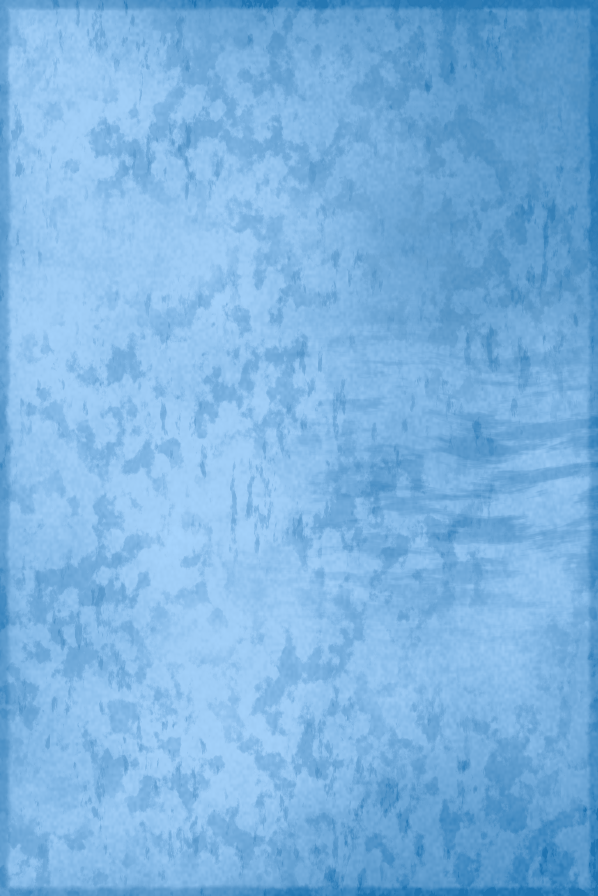
A Shadertoy shader for this texture:

```glsl
const vec3 PALETTE[6] = vec3[6](
    vec3(0.18, 0.51, 0.75), vec3(0.30, 0.59, 0.81), vec3(0.40, 0.65, 0.85),
    vec3(0.48, 0.71, 0.90), vec3(0.55, 0.76, 0.94), vec3(0.62, 0.80, 0.96));
const vec3 GREY_BLUE = vec3(0.37, 0.59, 0.76);
const float BASE_TONE = 0.97;
const float CLOUD_CONTRAST = 0.55;
const float FLAKE_DEPTH = 0.24;
const float FLECK_DEPTH = 0.26;
const float STREAK_DEPTH = 0.34;
const float GRAIN_DEPTH = 0.20;
const float BORDER_WIDTH = 0.013;
const float BORDER_DEPTH = 0.30;

float hash(vec2 cell) {
    vec3 p = fract(cell.xyx * 0.1031);
    p += dot(p, p.yzx + 33.33);
    return fract((p.x + p.y) * p.z);
}

float noise(vec2 p) {
    vec2 cell = floor(p);
    vec2 f = fract(p);
    f = f * f * (3.0 - 2.0 * f);
    float low = mix(hash(cell), hash(cell + vec2(1, 0)), f.x);
    float high = mix(hash(cell + vec2(0, 1)), hash(cell + vec2(1, 1)), f.x);
    return mix(low, high, f.y);
}

float fbm(vec2 p) {
    float sum = 0.0;
    float weight = 0.5;
    for (int i = 0; i < 5; i++) {
        sum += weight * noise(p);
        p = mat2(0.96, 0.28, -0.28, 0.96) * p * 2.03 + 17.3;
        weight *= 0.55;
    }
    return sum / 1.055;
}

// Soft elliptical patch, 1 at its centre
float patchMask(vec2 p, vec2 centre, vec2 radius) {
    vec2 d = (p - centre) / radius;
    return exp(-dot(d, d));
}

vec3 ramp(float tone) {
    vec3 colour = PALETTE[0];
    for (int i = 0; i < 5; i++) {
        colour = mix(colour, PALETTE[i + 1], clamp(tone * 5.0 - float(i), 0.0, 1.0));
    }
    return colour + 0.18 * clamp(tone - 1.0, -0.3, 0.25);
}

void mainImage(out vec4 fragColor, in vec2 fragCoord) {
    vec2 p = fragCoord / iResolution.y;
    vec2 uv = fragCoord / iResolution.xy;
    float aspect = iResolution.x / iResolution.y;

    // Broad shading: dark right corners and lower edge
    vec2 wobble = 0.12 * vec2(fbm(p * 6.0), fbm(p * 6.0 + 40.0)) - 0.06;
    vec2 w = uv + wobble;
    float topRight = patchMask(w, vec2(0.98, 0.92), vec2(0.38, 0.27));
    float upperWear = patchMask(w, vec2(0.82, 0.72), vec2(0.24, 0.11));
    float streakArea = patchMask(w, vec2(0.86, 0.48), vec2(0.36, 0.16));
    float lowerRight = patchMask(w, vec2(1.0, 0.03), vec2(0.38, 0.18));
    float lowerEdge = patchMask(w, vec2(0.4, -0.03), vec2(0.8, 0.15));
    float topEdge = patchMask(w, vec2(0.6, 1.03), vec2(0.6, 0.12));
    float shade = 0.42 * topRight + 0.20 * upperWear + 0.12 * streakArea
                + 0.36 * lowerRight + 0.20 * lowerEdge + 0.16 * topEdge;
    float clouds = fbm(p * 5.0 + 3.7) - 0.5;
    float tone = BASE_TONE - shade + CLOUD_CONTRAST * clouds;

    // Ragged flakes gathered in worn patches
    float wear = smoothstep(0.36, 0.66, fbm(p * 7.0 + 21.0) + 0.22 * shade);
    float flakes = smoothstep(0.47, 0.64, fbm(p * vec2(62.0, 48.0) + 9.0));
    tone -= FLAKE_DEPTH * flakes * (0.15 + 0.85 * wear);

    // Short upright flecks
    float fleckArea = smoothstep(0.38, 0.62, fbm(p * vec2(11.0, 7.0) + 55.0));
    float flecks = smoothstep(0.60, 0.76, fbm(p * vec2(115.0, 42.0) + 70.0));
    tone -= FLECK_DEPTH * flecks * fleckArea;

    // Brushed level streaks on the right
    vec2 bent = p + vec2(0.0, 0.025 * noise(p * 9.0));
    float streaks = fbm(bent * vec2(13.0, 62.0) + 31.0);
    tone -= STREAK_DEPTH * streakArea * (smoothstep(0.42, 0.66, streaks) - 0.2);

    // Fine plaster grain
    float grain = 0.6 * noise(p * 260.0) + 0.4 * noise(p * vec2(390.0, 210.0) + 80.0) - 0.5;
    tone += GRAIN_DEPTH * grain * (0.8 + shade);

    // Thin rough border
    vec2 inset = min(p, vec2(aspect, 1.0) - p);
    float edge = min(inset.x, inset.y) + 0.007 * (fbm(p * 60.0) - 0.5);
    tone -= BORDER_DEPTH * (1.0 - smoothstep(0.5 * BORDER_WIDTH, BORDER_WIDTH, edge));
    tone -= 0.16 * exp(-max(edge, 0.0) / 0.035);

    vec3 colour = ramp(tone);
    float greying = 0.35 * clamp(topRight + upperWear, 0.0, 1.0) * (0.4 + 0.6 * flakes);
    fragColor = vec4(mix(colour, GREY_BLUE, greying), 1.0);
}
```
